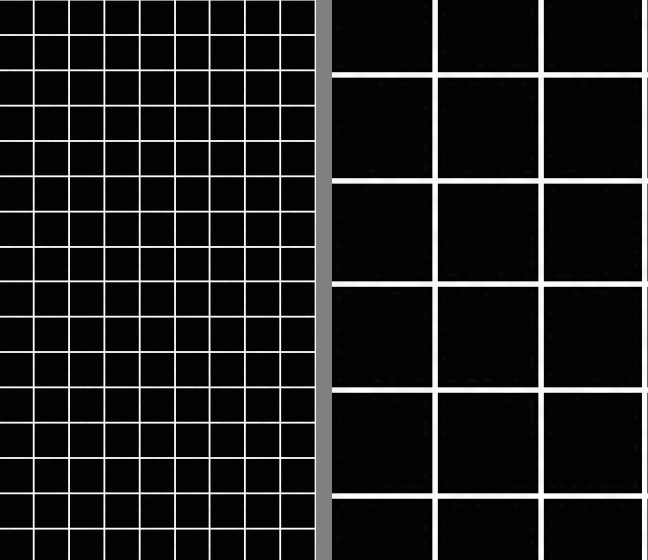
Left, the full canvas; right, a detail of the centre.
Reproduce this pattern procedurally as a WebGL 1 fragment shader.

```glsl
precision highp float;

uniform vec2 u_resolution;

vec2 hashGradient(vec2 cell) {
  float angle = 6.2832 * fract(sin(dot(cell, vec2(127.1, 311.7))) * 43758.5);
  return vec2(cos(angle), sin(angle));
}

float gradientNoise(vec2 p) {
  vec2 i = floor(p);
  vec2 f = p - i;
  vec2 w = f * f * f * (f * (f * 6.0 - 15.0) + 10.0);
  vec2 e = vec2(1.0, 0.0);
  float low = mix(dot(hashGradient(i), f),
                  dot(hashGradient(i + e), f - e), w.x);
  float high = mix(dot(hashGradient(i + e.yx), f - e.yx),
                   dot(hashGradient(i + e.xx), f - e.xx), w.x);
  return mix(low, high, w.y);
}

// Distance to the nearest vertical (x) and horizontal (y) line
vec2 lineDistance(vec2 p) {
  // The middle column and row are slightly narrower than the rest
  p += vec2(0.023, 0.027) * step(vec2(5.48, 7.54), p);
  vec2 pitch = vec2(1.0063, 1.0094);
  return abs(fract((p - vec2(0.96, 1.0)) / pitch + 0.5) - 0.5) * pitch;
}

// Share of a pixel-wide window covered by a line
vec2 lineCoverage(vec2 dist, float halfWidth, vec2 pixel) {
  vec2 inner = max(dist - 0.5 * pixel, vec2(-halfWidth));
  vec2 outer = min(dist + 0.5 * pixel, vec2(halfWidth));
  return clamp((outer - inner) / pixel, 0.0, 1.0);
}

void main() {
  // Canvas of 9 by 16 units, measured down from the top
  vec2 units = vec2(9.0, 16.0);
  vec2 p = gl_FragCoord.xy / u_resolution * units;
  p.y = units.y - p.y;

  vec2 dist = lineDistance(p);
  vec2 cover = lineCoverage(dist, 0.026, units / u_resolution);
  float grid = 1.0 - (1.0 - cover.x) * (1.0 - cover.y);

  // Faint broken rim inside each cell, and slight wear along the lines
  float rim = 1.0 - smoothstep(0.0, 0.035, abs(min(dist.x, dist.y) - 0.09));
  float speckle = max(gradientNoise(p * 14.0), 0.0);
  float ink = 0.98 + 0.05 * gradientNoise(p * 6.0);

  vec3 ground = vec3(0.008 + 0.07 * rim * speckle);
  gl_FragColor = vec4(mix(ground, vec3(ink), grid), 1.0);
}
```
